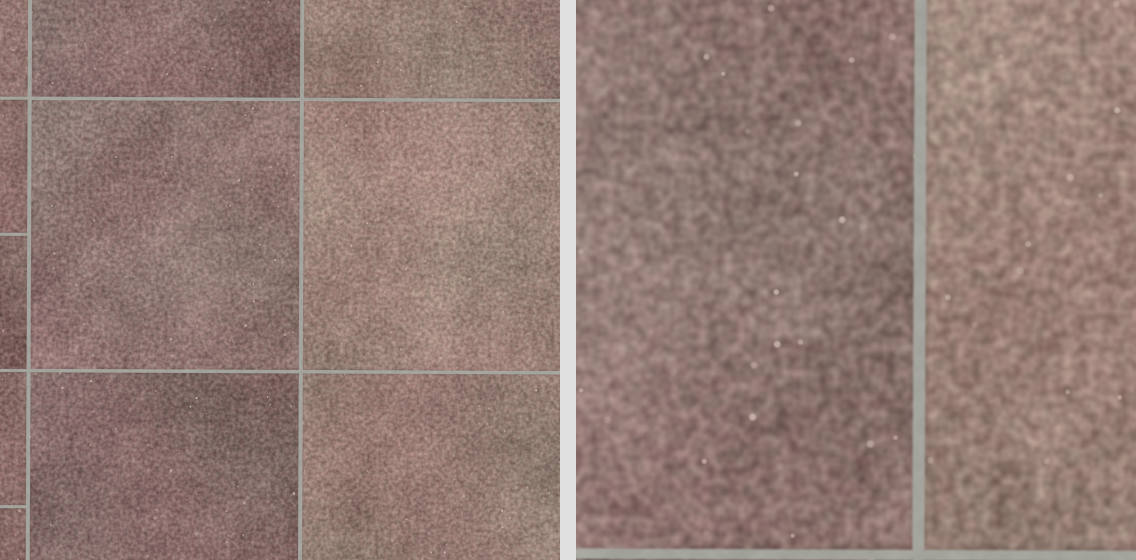
Left: the whole. Right: its middle third, enlarged.
Write a three.js fragment shader that draws this texture.

```glsl
// Large square stone tiles in brown-pink tones with thin pale grout, and a
// strip of half-height tiles at the left edge. A slightly tilted grid gives
// the joints; layered gradient noise gives blotches, grain and hue drift.

varying vec2 vUv;

const float TILE = 0.4862;                 // tile pitch
const vec2 ORIGIN = vec2(0.0495, 0.3385);  // one grid crossing
const float TILT = 0.0042;                 // slope of the joints
const vec2 JOINT_HALF = vec2(0.0036, 0.0031);
const float EDGE = 0.0013;                 // softness of joint edges

const vec3 STONE_DARK = vec3(0.47, 0.38, 0.36);
const vec3 STONE_LIGHT = vec3(0.63, 0.53, 0.49);
const vec3 GROUT = vec3(0.645, 0.645, 0.62);
const vec3 SPECK = vec3(0.79, 0.71, 0.68);
const vec3 HUE_DRIFT = vec3(0.022, -0.022, -0.004);
const vec3 PURPLE = vec3(0.0, -0.006, 0.014);

const float BLOTCH = 0.085;
const float GRAIN = 0.13;
const float SPECK_GRID = 70.0;
const float SPECK_SHARE = 0.07;

float hash(vec2 p) {
  vec3 q = fract(p.xyx * vec3(0.1031, 0.1030, 0.0973));
  q += dot(q, q.yzx + 33.33);
  return fract((q.x + q.y) * q.z);
}

float corner(vec2 cell, vec2 offset) {
  float angle = 6.28318 * hash(cell);
  return dot(vec2(cos(angle), sin(angle)), offset);
}

// Gradient noise, centred on zero
float noise(vec2 p) {
  vec2 i = floor(p);
  vec2 f = p - i;
  vec2 u = f * f * f * (f * (f * 6.0 - 15.0) + 10.0);
  vec2 e = vec2(0.0, 1.0);
  float low = mix(corner(i, f), corner(i + e.yx, f - e.yx), u.x);
  float high = mix(corner(i + e, f - e), corner(i + 1.0, f - 1.0), u.x);
  return mix(low, high, u.y);
}

// Base tone of a tile, 0 dark to 1 light
float tileTone(vec2 id, float strip, float local) {
  float middle = 1.0 - step(0.5, abs(id.y));
  float large = 0.30 + 0.37 * id.x + 0.22 * middle;
  large -= 0.22 * (1.0 - middle) * (local - 0.5);
  float small = 0.41 + 0.06 * id.y - 0.30 * middle;
  return mix(large, small, strip);
}

// Sparse bright mineral flecks
float flecks(vec2 p) {
  vec2 q = p * SPECK_GRID;
  vec2 id = floor(q);
  vec2 centre = 0.25 + 0.5 * vec2(hash(id + 3.7), hash(id + 9.1));
  float radius = mix(0.08, 0.18, hash(id + 21.3));
  float dotMask = 1.0 - smoothstep(radius * 0.4, radius + 0.05, length(q - id - centre));
  float strength = mix(0.25, 0.9, hash(id + 40.9));
  return dotMask * strength * step(1.0 - SPECK_SHARE, hash(id + 57.7));
}

void main() {
  // Tilted grid; the left strip is split into half-height tiles
  vec2 p = vUv + TILT * vec2(-vUv.y, vUv.x);
  vec2 grid = (p - ORIGIN) / TILE;
  float strip = 1.0 - step(0.0, grid.x);
  vec2 pitch = vec2(TILE, TILE / (1.0 + strip));
  grid.y *= 1.0 + strip;
  vec2 id = floor(grid);
  vec2 local = grid - id;

  // Stone: each tile has its own cut of the noise
  vec2 s = p + id * vec2(7.31, 5.17);
  float blotch = noise(s * 5.0) + 0.6 * noise(s * 15.0 + 4.3) + 0.6 * noise(s * 43.0 + 8.9);
  float grain = noise(s * 125.0 + 2.7) + 0.7 * noise(s * 205.0 + 6.1);
  float hue = noise(s * 4.0 + 11.3) + 0.7 * noise(s * 95.0 + 19.7);

  vec3 stone = mix(STONE_DARK, STONE_LIGHT, tileTone(id, strip, local.x));
  float purple = (1.0 - step(0.5, abs(id.x))) * (1.0 - local.x * 0.7);
  stone += PURPLE * purple + HUE_DRIFT * (hue + 0.5 * strip);
  stone += (BLOTCH * blotch + GRAIN * grain) * vec3(1.0, 0.95, 0.92);
  stone = mix(stone, SPECK, flecks(s));

  // Joints, with a faint shade where the tile meets the grout
  vec2 dist = (0.5 - abs(local - 0.5)) * pitch;
  vec2 halfWidth = JOINT_HALF - vec2(0.0, 0.0004 * strip);
  float gap = min(dist.x - halfWidth.x, dist.y - halfWidth.y);
  stone *= 1.0 - 0.06 * (1.0 - smoothstep(0.0, 0.004, gap));
  vec3 grout = GROUT + 0.03 * noise(p * 60.0) + 0.02 * noise(p * 170.0);
  float joint = 1.0 - smoothstep(-EDGE, EDGE, gap);

  gl_FragColor = vec4(mix(stone, grout, joint), 1.0);
}
```
